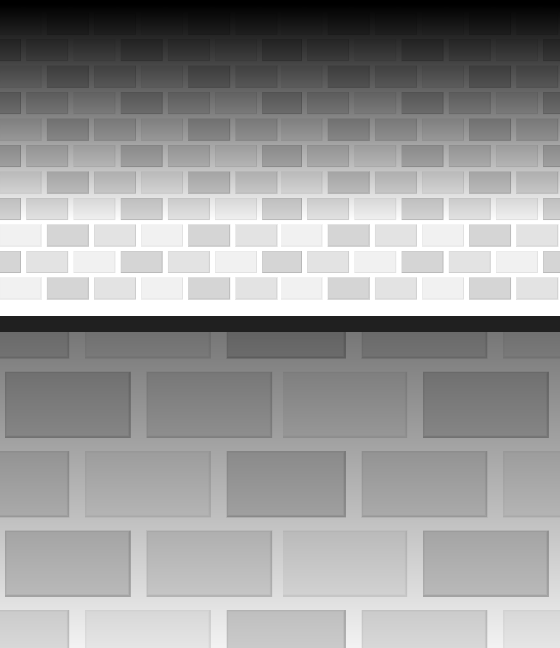
Top, the full canvas; bottom, a detail of the centre.
A Shadertoy shader for this pattern:

```glsl
// Lengths are fractions of the canvas height
const float TILE_WIDTH = 0.8889;
const vec2 PITCH = vec2(0.1493, 0.0838);
const vec2 BRICK = vec2(0.1326, 0.0699);
const float WALL_BASE = 0.0521;
const float EDGE_WIDTH = 0.0034;

// Signed distance to an axis-aligned box centred at the origin
float boxDistance(vec2 p, vec2 halfSize) {
    vec2 d = abs(p) - halfSize;
    return length(max(d, 0.0)) + min(max(d.x, d.y), 0.0);
}

// Thin line fading inward from an edge
float edgeLine(float inset, float width) {
    return 1.0 - smoothstep(0.2 * width, width, inset);
}

// Dark lower right rim, fainter upper left rim
float bevel(vec2 p, vec2 halfSize, float width) {
    vec2 fromLowerLeft = p + halfSize;
    vec2 fromUpperRight = halfSize - p;
    float strong = edgeLine(min(fromUpperRight.x, fromLowerLeft.y), width);
    float faint = edgeLine(min(fromLowerLeft.x, fromUpperRight.y), width * 0.7);
    return max(strong, 0.45 * faint);
}

// Three repeating tones, from dark to light
float brickTone(float column, float oddRow) {
    float kind = mod(column + 2.0 + oddRow, 3.0);
    return 0.835 + 0.055 * kind;
}

// Multiplier that the bricks apply to the backdrop
float brickWall(vec2 p, float pixel) {
    vec2 gap = PITCH - BRICK;
    float y = p.y - WALL_BASE + 0.5 * gap.y;
    float row = floor(y / PITCH.y);
    float oddRow = mod(row, 2.0);

    // Courses restart at every tile; odd ones are shifted
    float start = -0.0012 - 0.0648 * oddRow;
    float x = mod(p.x, TILE_WIDTH) - start + 0.5 * gap.x;
    float column = floor(x / PITCH.x);

    vec2 local = vec2(x, y) - (vec2(column, row) + 0.5) * PITCH;
    vec2 halfSize = 0.5 * BRICK;
    float coverage = 1.0 - smoothstep(-0.5 * pixel, 0.5 * pixel, boxDistance(local, halfSize));
    coverage *= step(0.0, row);

    float tone = brickTone(column, oddRow);
    float rimStrength = 0.03 + 0.7 * (1.0 - tone);
    float rim = bevel(local, halfSize, max(EDGE_WIDTH, 1.5 * pixel));
    return mix(1.0, tone * (1.0 - rimStrength * rim), coverage);
}

// White below, fading evenly to black at the top
float backdrop(float height) {
    return clamp((0.986 - height) / 0.686, 0.0, 1.0);
}

void mainImage(out vec4 fragColor, in vec2 fragCoord) {
    vec2 p = fragCoord / iResolution.y;
    float pixel = 1.0 / iResolution.y;
    float grey = backdrop(p.y) * brickWall(p, pixel);
    fragColor = vec4(vec3(grey), 1.0);
}
```
